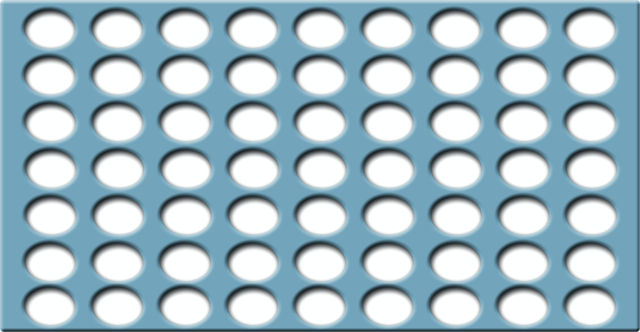
Give the GLSL for this pattern, as a Shadertoy shader.

```glsl
// Blue bevelled panel pierced by a 9 by 7 grid of oval holes with soft inner shadows.

// Lengths are fractions of the canvas height.
const float COLUMNS = 9.0;
const int ROWS = 7;
const vec2 PITCH = vec2(0.2035, 0.1405);
const float FIRST_ROW_DEPTH = 0.0875;
const float LAST_ROW_LIFT = 0.008;
const float ROW_DRIFT = 0.004;
const vec2 HOLE_RADII = vec2(0.0765, 0.0575);
const float HOLE_BEVEL = 0.015;
const vec2 SHADOW_OFFSET = vec2(0.004, -0.008);
const float SHADOW_INNER = 0.016;
const float SHADOW_OUTER = 0.012;
const float FRAME_BEVEL = 0.014;
const float CORNER_RADIUS = 0.013;
const vec2 LIGHT_DIR = vec2(-0.5, 0.866);

const vec3 PANEL = vec3(0.447, 0.647, 0.737);
const vec3 HIGHLIGHT = vec3(0.75, 0.84, 0.87);
const vec3 SHADE = vec3(0.08, 0.13, 0.15);
const vec3 SHADOW = vec3(0.12, 0.14, 0.15);
const vec3 BACKING = vec3(0.995, 1.0, 1.0);

float ellipseDistance(vec2 p, vec2 radii) {
    float k = length(p / radii);
    float slope = length(p / (radii * radii));
    return (k + 1e-5) * (k - 1.0) / (slope + 1e-5);
}

// Positive facing lightens the surface, negative facing darkens it.
vec3 bevelShade(vec3 color, float facing, float amount) {
    color = mix(color, HIGHLIGHT, max(facing, 0.0) * amount);
    return mix(color, SHADE, max(-facing, 0.0) * amount);
}

vec3 cutHole(vec3 color, vec2 p, float pixel) {
    float d = ellipseDistance(p, HOLE_RADII);

    // Sloping rim around the opening
    vec2 normal = normalize(p / (HOLE_RADII * HOLE_RADII) + 1e-5);
    float rim = 1.0 - smoothstep(0.0, HOLE_BEVEL, d);
    color = bevelShade(color, -dot(normal, LIGHT_DIR), rim);

    // Backing seen through the opening, under a blurred shadow
    float lit = -ellipseDistance(p - SHADOW_OFFSET, HOLE_RADII);
    float shadow = 1.0 - smoothstep(-SHADOW_OUTER, SHADOW_INNER, lit);
    vec3 inside = mix(BACKING, SHADOW, shadow);
    return mix(inside, color, smoothstep(-pixel, pixel, d));
}

vec3 shadeFrame(vec3 color, vec2 p, vec2 halfSize, float pixel) {
    vec2 corner = abs(p) - halfSize + CORNER_RADIUS;
    vec2 outside = max(corner, 0.0);
    float d = length(outside) + min(max(corner.x, corner.y), 0.0) - CORNER_RADIUS;
    vec2 axis = corner.x > corner.y ? vec2(1.0, 0.0) : vec2(0.0, 1.0);
    vec2 normal = (min(corner.x, corner.y) > 0.0 ? normalize(outside) : axis) * sign(p);
    float rim = smoothstep(-FRAME_BEVEL, -0.003, d);
    color = bevelShade(color, dot(normal, LIGHT_DIR), rim);
    return mix(color, BACKING, smoothstep(-pixel, pixel, d));
}

void mainImage(out vec4 fragColor, in vec2 fragCoord) {
    float pixel = 1.0 / iResolution.y;
    vec2 uv = fragCoord * pixel;
    vec2 halfSize = 0.5 * iResolution.xy * pixel;
    vec3 color = shadeFrame(PANEL, uv - halfSize, halfSize, pixel);

    // Rows drift slightly sideways mid-panel; the last sits closer
    float columnLimit = 0.5 * (COLUMNS - 1.0);
    for (int i = 0; i < ROWS; i++) {
        float row = float(i);
        float fromMiddle = row - 3.5;
        float x = uv.x - halfSize.x - ROW_DRIFT * exp(-0.5 * fromMiddle * fromMiddle);
        float column = clamp(round(x / PITCH.x), -columnLimit, columnLimit);
        float depth = FIRST_ROW_DEPTH + PITCH.y * row - LAST_ROW_LIFT * step(5.5, row);
        vec2 local = vec2(x - column * PITCH.x, uv.y - 1.0 + depth);
        color = cutHole(color, local, pixel);
    }
    fragColor = vec4(color, 1.0);
}
```
